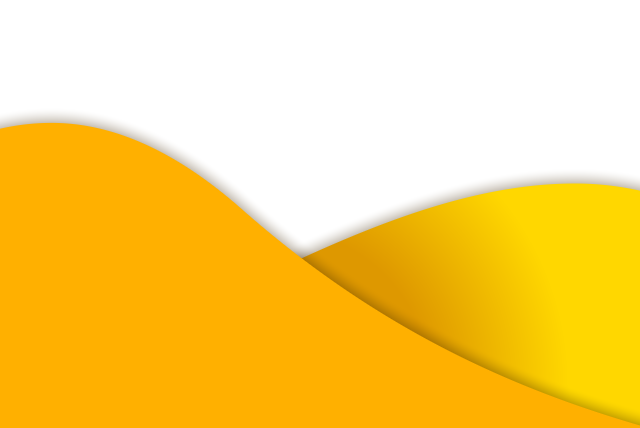
A WebGL 2 fragment shader for this background:

```glsl
#version 300 es
precision highp float;

#define ORANGE vec3(1.0, 0.69, 0.0)
#define YELLOW vec3(1.0, 0.845, 0.0)
#define AMBER vec3(0.87, 0.595, 0.0)
#define SHADOW_TINT vec3(0.25, 0.15, 0.0)
#define SHADOW_WIDTH 0.037
#define SHADOW_STRENGTH 0.58
#define GLOW_CENTER vec2(0.645, 0.102)
#define GLOW_RANGE vec2(0.36, 0.69)

uniform vec2 u_resolution;
out vec4 fragColor;

// Cubic through points a and b, leaving with slope sa and arriving with slope sb
float hermite(float x, vec2 a, vec2 b, float sa, float sb) {
    float w = b.x - a.x;
    float t = (x - a.x) / w;
    float s = 1.0 - t;
    return a.y * s * s * (1.0 + 2.0 * t) + b.y * t * t * (3.0 - 2.0 * t)
         + w * t * s * (sa * s - sb * t);
}

// Front wave: crest at the left, inflection, long falling tail
float frontHeight(float x) {
    const vec2 crest = vec2(0.1211, 0.7129);
    const vec2 bend = vec2(0.5664, 0.5117);
    const vec2 tail = vec2(1.5, 0.0059);
    if (x < crest.x) return crest.y - 0.93 * (x - crest.x) * (x - crest.x);
    if (x < bend.x) return hermite(x, crest, bend, 0.0, -0.88);
    return hermite(x, bend, tail, -0.88, -0.29);
}

// Back wave: rises from the valley to a crest at the right
float backHeight(float x) {
    const vec2 valley = vec2(0.7070, 0.3965);
    const vec2 crest = vec2(1.3477, 0.5713);
    const float rise = 0.455;
    if (x < valley.x) return valley.y + rise * (x - valley.x);
    if (x < crest.x) return hermite(x, valley, crest, rise, 0.0);
    return crest.y - 0.72 * (x - crest.x) * (x - crest.x);
}

// Vertical offset corrected by the local slope approximates distance
float edgeDistance(float offset, float slope) {
    return offset * inversesqrt(1.0 + slope * slope);
}

vec3 castShadow(vec3 base, float d) {
    float amount = 1.0 - smoothstep(-SHADOW_WIDTH, SHADOW_WIDTH, d);
    return mix(base, SHADOW_TINT, SHADOW_STRENGTH * amount);
}

float coverage(float d, float pixel) {
    return clamp(0.5 - d / pixel, 0.0, 1.0);
}

void main() {
    vec2 p = gl_FragCoord.xy / u_resolution * vec2(1.5, 1.0);
    float pixel = 1.0 / u_resolution.y;
    float h = 0.002;

    float frontSlope = (frontHeight(p.x + h) - frontHeight(p.x - h)) / (2.0 * h);
    float backSlope = (backHeight(p.x + h) - backHeight(p.x - h)) / (2.0 * h);
    float front = edgeDistance(p.y - frontHeight(p.x), frontSlope);
    float back = edgeDistance(p.y - backHeight(p.x), backSlope);

    // White sky, shaded by the back wave
    vec3 color = castShadow(vec3(1.0), back);

    // Back wave with a radial amber to yellow blend
    float blend = clamp((distance(p, GLOW_CENTER) - GLOW_RANGE.x)
                        / (GLOW_RANGE.y - GLOW_RANGE.x), 0.0, 1.0);
    color = mix(color, mix(AMBER, YELLOW, blend), coverage(back, pixel));

    // Front wave shades everything behind it
    color = castShadow(color, front);
    color = mix(color, ORANGE, coverage(front, pixel));

    fragColor = vec4(color, 1.0);
}
```
